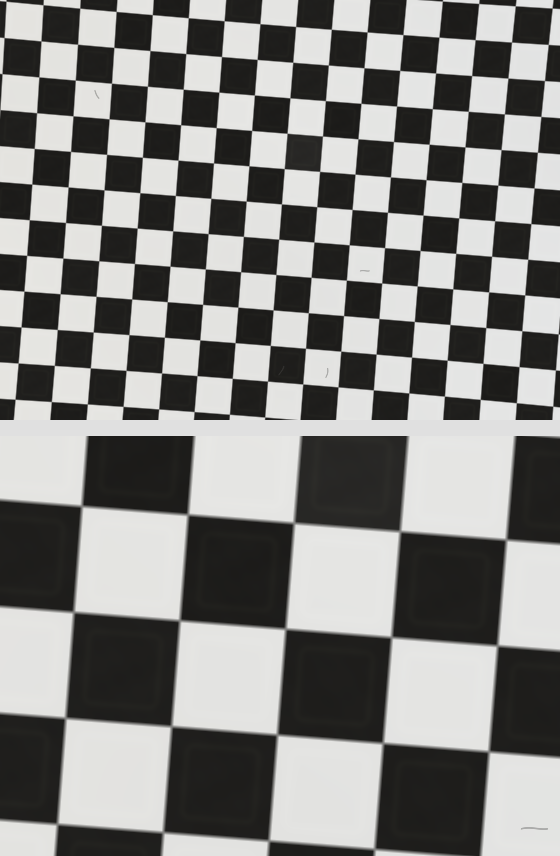
Top: the whole. Bottom: its middle third, enlarged.
Reproduce this pattern procedurally as a Shadertoy shader.

```glsl
// Tilted black and white checkerboard under slight lens distortion, with faint cell wear.

const float PITCH = 0.0632;               // cell side, in canvas widths
const float TILT = 0.079;                 // clockwise turn, in radians
const vec2 ANCHOR = vec2(0.0035, 0.0100); // a cell corner, from the canvas centre
const vec3 LIGHT = vec3(0.893, 0.893, 0.885);
const vec3 DARK = vec3(0.116, 0.113, 0.106);

float hash(vec2 p) {
    vec3 q = fract(vec3(p.xyx) * 0.1031);
    q += dot(q, q.yzx + 33.33);
    return fract((q.x + q.y) * q.z);
}

// Layered sines, about -1 to 1
float waves(vec2 p) {
    return 0.5 * sin(p.x + 1.7 * sin(p.y * 0.8))
         + 0.3 * sin(p.y * 1.9 - p.x * 0.7)
         + 0.2 * sin(p.x * 3.1 + p.y * 2.3);
}

float roundedBox(vec2 p, float halfSide, float radius) {
    vec2 d = abs(p) - halfSide + radius;
    return length(max(d, 0.0)) + min(max(d.x, d.y), 0.0) - radius;
}

float segment(vec2 p, vec2 a, vec2 b) {
    vec2 ab = b - a;
    return length(p - a - ab * clamp(dot(p - a, ab) / dot(ab, ab), 0.0, 1.0));
}

// Undo the lens stretch and the small keystone
vec2 flatten(vec2 p, float stretch, float keystone) {
    vec2 q = p * (1.0 - stretch * dot(p, p));
    q.x -= keystone * p.x * p.y;
    return q;
}

vec2 toGrid(vec2 p, vec2 anchor, float tilt, float pitch) {
    float c = cos(tilt), s = sin(tilt);
    p -= anchor;
    return vec2(c * p.x - s * p.y, s * p.x + c * p.y) / pitch;
}

// 1 in light cells, 0 in dark cells, soft at the borders
float checker(vec2 g, float softness) {
    vec2 signedDist = abs(mod(g - 0.5, 2.0) - 1.0) - 0.5;
    vec2 side = clamp(signedDist / softness, -1.0, 1.0);
    return 0.5 + 0.5 * side.x * side.y;
}

// Faint square halo set in from the cell border
float halo(vec2 local, float inset, float width) {
    float d = roundedBox(local, 0.5 - inset, 0.08);
    return exp(-d * d / (width * width));
}

// Short hairline in a few cells
float scratch(vec2 local, vec2 cell, float share, float px) {
    float angle = 6.2832 * hash(cell + 7.0);
    vec2 mid = 0.4 * (vec2(hash(cell + 13.0), hash(cell + 29.0)) - 0.5);
    vec2 arm = 0.12 * vec2(cos(angle), sin(angle));
    vec2 bent = local + 0.02 * sin(local.yx * 14.0);
    float line = 1.0 - smoothstep(0.004, 0.004 + px, segment(bent, mid - arm, mid + arm));
    return line * step(1.0 - share, hash(cell + 41.0));
}

void mainImage(out vec4 fragColor, in vec2 fragCoord) {
    vec2 p = (fragCoord - 0.5 * iResolution.xy) / iResolution.x;
    vec2 g = toGrid(flatten(p, 0.05, 0.02), ANCHOR, TILT, PITCH);
    float px = 1.0 / (iResolution.x * PITCH);
    vec2 cell = floor(g);
    vec2 local = fract(g) - 0.5;

    // Uneven light: slightly warm at the left, cool at the right
    float drift = waves(p * 6.0);
    vec3 light = LIGHT + 0.008 * drift + vec3(-0.008, -0.002, 0.012) * p.x;
    light += 0.006 * halo(local, 0.14, 0.05);

    // Dark cells vary a little; the middle one is paler
    float blotch = waves(local * 9.0 + 6.0 * hash(cell));
    float lift = 0.012 * (hash(cell + 3.0) - 0.5) + 0.004 * blotch;
    lift += 0.035 * (1.0 - step(0.5, length(cell - vec2(0.0, 1.0))));
    vec3 dark = DARK + lift;
    dark += vec3(0.014, 0.015, 0.010) * halo(local, 0.16, 0.035);

    // Hairlines show dark on light and pale on dark
    float wear = scratch(local, cell, 0.03, px);
    light -= 0.22 * wear;
    dark += 0.07 * wear;

    float softness = max(0.02, 0.6 * px);
    fragColor = vec4(mix(dark, light, checker(g, softness)), 1.0);
}
```
